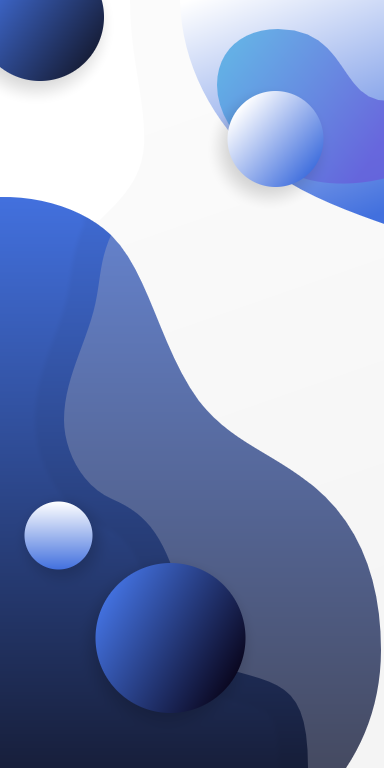
This background is drawn by a Shadertoy shader. Its source:

```glsl
const vec2 CANVAS = vec2(384.0, 768.0); // design units, origin at lower left
const int CURVE_STEPS = 12;

const vec3 WHITE = vec3(1.0);
const vec3 PAPER_TOP = vec3(0.985);
const vec3 PAPER_LOW = vec3(0.955);
const vec3 BLUE = vec3(0.26, 0.44, 0.87);
const vec3 NAVY = vec3(0.09, 0.12, 0.23);
const vec3 MIDNIGHT = vec3(0.04, 0.03, 0.13);
const vec3 HAZE_TOP = vec3(0.40, 0.52, 0.82);
const vec3 HAZE_LOW = vec3(0.27, 0.29, 0.38);
const vec3 CYAN = vec3(0.33, 0.66, 0.89);
const vec3 VIOLET = vec3(0.40, 0.38, 0.86);
const float BLOB_OPACITY = 0.87;
const float BAND_WIDTH = 29.0;
const float BAND_SHADE = 0.04;
const float SHADOW_BLUR = 16.0;

struct Path { vec2 start; vec2 pen; float dist; bool inside; };

Path moveTo(vec2 a) { return Path(a, a, 1e5, false); }

// Adds one straight edge, tracking distance and crossing parity
void lineTo(inout Path path, vec2 p, vec2 b) {
    vec2 a = path.pen, edge = b - a, rel = p - a;
    float t = clamp(dot(rel, edge) / max(dot(edge, edge), 1e-6), 0.0, 1.0);
    path.dist = min(path.dist, length(rel - edge * t));
    if ((a.y > p.y) != (b.y > p.y) && rel.x < edge.x * rel.y / edge.y)
        path.inside = !path.inside;
    path.pen = b;
}

// Adds a cubic Bezier edge
void curveTo(inout Path path, vec2 p, vec2 b, vec2 c, vec2 d) {
    vec2 a = path.pen;
    for (int i = 1; i <= CURVE_STEPS; i++) {
        float t = float(i) / float(CURVE_STEPS), s = 1.0 - t;
        lineTo(path, p, s * s * s * a + 3.0 * s * t * (s * b + t * c) + t * t * t * d);
    }
}

float closePath(Path path, vec2 p) {
    lineTo(path, p, path.start);
    return path.inside ? -path.dist : path.dist;
}

float ramp(vec2 p, vec2 a, vec2 b) {
    return clamp(dot(p - a, b - a) / dot(b - a, b - a), 0.0, 1.0);
}

float cover(float dist, float pixel) { return clamp(0.5 - dist / pixel, 0.0, 1.0); }

float whitePatch(vec2 p) {
    Path s = moveTo(vec2(-40, 800));
    lineTo(s, p, vec2(130, 800));
    lineTo(s, p, vec2(130, 768));
    curveTo(s, p, vec2(130, 708), vec2(146, 668), vec2(144, 623));
    curveTo(s, p, vec2(142, 588), vec2(120, 568), vec2(100, 548));
    lineTo(s, p, vec2(-40, 548));
    return closePath(s, p);
}

float hazeWave(vec2 p) {
    Path s = moveTo(vec2(-40, 571));
    lineTo(s, p, vec2(0, 571));
    curveTo(s, p, vec2(42, 572), vec2(85, 558), vec2(111, 533));
    curveTo(s, p, vec2(149, 496), vec2(160, 420), vec2(199, 367));
    curveTo(s, p, vec2(228, 330), vec2(262, 319), vec2(300, 292));
    curveTo(s, p, vec2(356, 254), vec2(381, 193), vec2(381, 118));
    curveTo(s, p, vec2(381, 73), vec2(368, 33), vec2(346, 0));
    lineTo(s, p, vec2(330, -32));
    lineTo(s, p, vec2(-40, -32));
    return closePath(s, p);
}

float deepWave(vec2 p) {
    Path s = moveTo(vec2(120, 618));
    lineTo(s, p, vec2(112, 535));
    curveTo(s, p, vec2(97, 503), vec2(102, 483), vec2(91, 448));
    curveTo(s, p, vec2(80, 413), vec2(64, 383), vec2(64, 348));
    curveTo(s, p, vec2(64, 320), vec2(80, 283), vec2(112, 269));
    curveTo(s, p, vec2(140, 257), vec2(156, 241), vec2(170, 206));
    curveTo(s, p, vec2(190, 153), vec2(200, 105), vec2(238, 96));
    curveTo(s, p, vec2(285, 83), vec2(308, 78), vec2(308, 0));
    lineTo(s, p, vec2(308, -60));
    lineTo(s, p, vec2(-60, -60));
    lineTo(s, p, vec2(-60, 618));
    return closePath(s, p);
}

float cornerSail(vec2 p) {
    Path s = moveTo(vec2(180, 800));
    lineTo(s, p, vec2(180, 768));
    curveTo(s, p, vec2(181, 720), vec2(199, 675), vec2(228, 638));
    curveTo(s, p, vec2(268, 586), vec2(330, 563), vec2(390, 542));
    lineTo(s, p, vec2(430, 528));
    lineTo(s, p, vec2(430, 800));
    return closePath(s, p);
}

float violetBlob(vec2 p) {
    Path s = moveTo(vec2(217, 683));
    curveTo(s, p, vec2(217, 718), vec2(243, 739), vec2(278, 739));
    curveTo(s, p, vec2(350, 739), vec2(338, 665), vec2(390, 667));
    lineTo(s, p, vec2(430, 667));
    lineTo(s, p, vec2(430, 603));
    lineTo(s, p, vec2(390, 591));
    curveTo(s, p, vec2(350, 580), vec2(318, 585), vec2(303, 590));
    curveTo(s, p, vec2(255, 603), vec2(217, 643), vec2(217, 683));
    return closePath(s, p);
}

// Gradient ball with a soft drop shadow; axis is the gradient direction
void ball(inout vec3 col, vec2 p, float pixel, vec2 center, float radius,
          vec2 axis, vec3 from, vec3 to, vec2 drop, float shade) {
    float shadow = length(p - center - drop) - radius;
    col *= 1.0 - shade * smoothstep(SHADOW_BLUR, -SHADOW_BLUR, shadow);
    vec2 reach = normalize(axis) * radius;
    vec3 fill = mix(from, to, ramp(p, center - reach, center + reach));
    col = mix(col, fill, cover(length(p - center) - radius, pixel));
}

void mainImage(out vec4 fragColor, in vec2 fragCoord) {
    vec2 p = fragCoord / iResolution.xy * CANVAS;
    float pixel = CANVAS.x / iResolution.x;

    // Paper
    vec3 col = mix(PAPER_TOP, PAPER_LOW, ramp(p, vec2(140, 700), vec2(384, 0)));
    col = mix(col, WHITE, cover(whitePatch(p), pixel));

    // Lower waves
    float wave = cover(hazeWave(p), pixel);
    float deep = deepWave(p);
    float fall = ramp(p, vec2(0, 571), vec2(0, 0));
    vec3 deepFill = mix(BLUE, NAVY, fall);
    deepFill *= 1.0 - BAND_SHADE * smoothstep(-BAND_WIDTH - 4.0, -BAND_WIDTH + 4.0, deep);
    vec3 waveFill = mix(mix(HAZE_TOP, HAZE_LOW, fall), deepFill, cover(deep, pixel));
    col = mix(col, waveFill, wave);

    // Upper corner
    vec3 sailFill = mix(WHITE, BLUE, ramp(p, vec2(190, 768), vec2(283, 519)));
    col = mix(col, sailFill, cover(cornerSail(p), pixel));
    vec3 blobFill = mix(CYAN, VIOLET, ramp(p, vec2(217, 688), vec2(365, 600)));
    col = mix(col, blobFill, BLOB_OPACITY * cover(violetBlob(p), pixel));

    // Balls
    ball(col, p, pixel, vec2(40, 751), 64.0, vec2(0.8, -0.6), BLUE, NAVY, vec2(-4, -9), 0.16);
    ball(col, p, pixel, vec2(275.5, 629), 48.0, vec2(0.75, -0.65), WHITE, BLUE, vec2(-6, -9), 0.16);
    ball(col, p, pixel, vec2(58.5, 232.5), 34.0, vec2(0, -1), WHITE, BLUE, vec2(4, -5), 0.2);
    ball(col, p, pixel, vec2(170.5, 130), 75.0, vec2(0.87, -0.5), BLUE, MIDNIGHT, vec2(-3, -6), 0.2);

    fragColor = vec4(col, 1.0);
}
```
